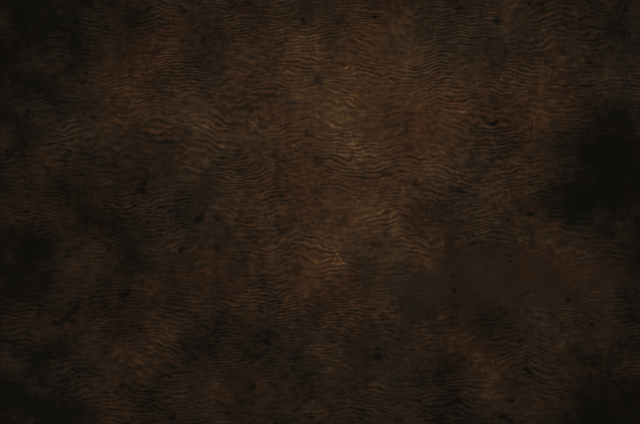
Reproduce this texture procedurally as a Shadertoy shader.

```glsl
// Dark, worn brown leather: warped, near-horizontal creases over mottled stains,
// with a vignette, short pale scratches and dark pits. All layers add up to
// one tone, which a ramp of browns then colours.

vec2 hash2(vec2 p) {
    vec3 q = fract(p.xyx * vec3(0.1031, 0.1030, 0.0973));
    q += dot(q, q.yzx + 33.33);
    return fract((q.xx + q.yz) * q.zy);
}

float gradientNoise(vec2 p) {
    vec2 i = floor(p), f = p - i;
    vec2 u = f * f * f * (f * (f * 6.0 - 15.0) + 10.0);
    vec4 d;
    for (int k = 0; k < 4; k++) {
        vec2 corner = vec2(k & 1, k >> 1);
        float a = 6.2832 * hash2(i + corner + 57.0).x;
        d[k] = dot(vec2(cos(a), sin(a)), f - corner);
    }
    return mix(mix(d.x, d.y, u.x), mix(d.z, d.w, u.x), u.y);
}

float fbm(vec2 p) {
    float sum = 0.0, amp = 0.6;
    for (int i = 0; i < 5; i++) {
        sum += amp * gradientNoise(p);
        p = mat2(1.6, 1.2, -1.2, 1.6) * p + 7.3;
        amp *= 0.58;
    }
    return sum;
}

vec2 rotate(vec2 p, float a) {
    return mat2(cos(a), -sin(a), sin(a), cos(a)) * p;
}

// Fine wavy ridges, broken up along their length
float creases(vec2 p) {
    float warp = 5.0 * gradientNoise(p * 4.5) + 1.5 * gradientNoise(p * 15.0 + 3.0)
               + 0.7 * gradientNoise(p * 42.0);
    float ridge = sin(6.2832 * (p.y * 98.0 + warp));
    float fibre = gradientNoise(vec2(p.x * 38.0, p.y * 120.0 + warp));
    float strength = smoothstep(-0.3, 0.4, gradientNoise(p * 9.0 + 20.0));
    return ridge * mix(0.15, 0.75, strength) + fibre * 1.5;
}

// Scattered, mostly steep scratches with tapered ends
float scratches(vec2 p, float aspect) {
    float sum = 0.0;
    for (int i = 0; i < 44; i++) {
        vec2 place = hash2(vec2(i, 11.0)), form = hash2(vec2(i, 47.0));
        vec2 q = rotate(p - place * vec2(aspect, 1.0), 1.57 + (form.x - 0.5) * 1.9);
        q.y += 0.004 * gradientNoise(q.xx * 30.0 + float(i));
        float halfLength = mix(0.012, 0.055, form.y * form.y);
        float taper = 1.0 - smoothstep(0.3, 1.0, abs(q.x) / halfLength);
        sum += taper * (1.0 - smoothstep(0.0004, 0.0022, abs(q.y))) * mix(0.3, 1.0, form.x);
    }
    return min(sum, 1.0);
}

// Many faint hairlines in several directions
float hairlines(vec2 p) {
    float sum = 0.0;
    for (int i = 0; i < 4; i++) {
        vec2 q = rotate(p, 0.5 + 0.65 * float(i)) + float(i) * 5.0;
        q.y += 0.01 * gradientNoise(q * 6.0);
        sum += smoothstep(0.28, 0.6, gradientNoise(q * vec2(14.0, 150.0)));
    }
    return sum;
}

vec3 leatherRamp(float t) {
    vec3 c = mix(vec3(0.065, 0.060, 0.047), vec3(0.15, 0.11, 0.078), smoothstep(-0.06, 0.34, t));
    c = mix(c, vec3(0.24, 0.165, 0.108), smoothstep(0.28, 0.68, t));
    return mix(c, vec3(0.40, 0.285, 0.17), smoothstep(0.62, 1.15, t));
}

void mainImage(out vec4 fragColor, in vec2 fragCoord) {
    vec2 p = fragCoord / iResolution.y;
    float aspect = iResolution.x / iResolution.y;
    vec2 uv = vec2(p.x / aspect, p.y);

    // Broad light, stains and a rubbed, smoother patch
    float stain = fbm(p * 3.2 + 4.0);
    float blotch = fbm(p * 9.0 + 31.0);
    float glow = 0.62 - 0.85 * length((uv - vec2(0.55, 0.64)) * vec2(1.1, 0.72));
    float rubbed = 1.0 - smoothstep(0.4, 1.1,
        length((uv - vec2(0.78, 0.34)) / vec2(0.24, 0.09)) + 0.6 * blotch);
    float shade = 1.0 - smoothstep(0.2, 1.0,
        length((uv - vec2(0.96, 0.60)) / vec2(0.17, 0.17)) + 0.7 * stain);
    float tone = glow + 0.38 * stain + 0.34 * blotch - 0.22 * shade;
    tone = mix(tone, 0.32 + 0.15 * blotch, 0.6 * rubbed);

    // Surface relief shows most where the leather is lit
    float relief = mix(0.35, 1.0, smoothstep(0.0, 0.45, tone)) * (1.0 - 0.75 * rubbed);
    tone += relief * 0.19 * creases(p);
    tone += relief * 0.16 * gradientNoise(p * 85.0);
    tone += relief * 0.14 * hairlines(p);
    tone += relief * 0.34 * scratches(p, aspect);

    // Dark pits and long cracks
    float pits = smoothstep(0.2, 0.5, fbm(p * vec2(22.0, 28.0) + 60.0));
    float crack = 1.0 - smoothstep(0.0, 0.035, abs(gradientNoise(p * vec2(3.0, 7.0) + 0.25 * blotch)));
    crack *= smoothstep(0.1, 0.4, gradientNoise(p * 6.0 + 80.0));
    tone -= 0.24 * pits + 0.16 * crack;

    // Slight drift between red-brown and olive-grey
    float hue = gradientNoise(p * 5.0 + 90.0) + 0.5 * gradientNoise(p * 24.0);
    vec3 color = leatherRamp(tone) * (1.0 + hue * vec3(0.08, -0.04, -0.14));
    fragColor = vec4(color, 1.0);
}
```
